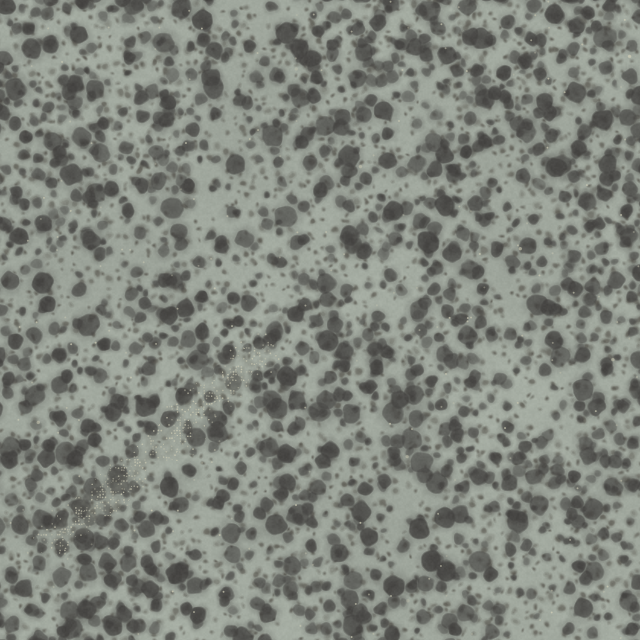
This texture is drawn by a WebGL 2 fragment shader. Its source:

```glsl
#version 300 es
precision highp float;
// Pale grey-green stone crowded with soft dark spots, pale specks and a scuffed streak.

uniform vec2 u_resolution;
out vec4 fragColor;

const vec3 GROUND = vec3(0.635, 0.665, 0.625);
const vec3 INK = vec3(0.265, 0.260, 0.252);
const vec3 FINE_INK = vec3(0.310, 0.295, 0.265);
const vec3 SCUFF = vec3(0.50, 0.51, 0.47);
const vec3 SPECK = vec3(0.80, 0.79, 0.70);

const float EDGE = 0.0026;          // softness of the spot borders
const float HALO = 0.17;            // strength of the shade around spots
const float WARP = 0.0050;          // raggedness of the spot outlines
const float GRAIN = 0.022;          // fine surface grain
const vec2 SCUFF_START = vec2(0.09, 0.16);
const vec2 SCUFF_END = vec2(0.40, 0.44);
const float SCUFF_WIDTH = 0.045;

vec3 hash3(vec2 cell, float seed) {
    uvec3 v = uvec3(ivec3(vec3(cell, seed)) + 4096) * 1664525u + 1013904223u;
    v.x += v.y * v.z; v.y += v.z * v.x; v.z += v.x * v.y;
    v ^= v >> 16u;
    v.x += v.y * v.z; v.y += v.z * v.x; v.z += v.x * v.y;
    return vec3(v >> 8u) / 16777216.0;
}

float noise(vec2 p, float seed) {
    vec2 i = floor(p), f = fract(p);
    f = f * f * (3.0 - 2.0 * f);
    float low = mix(hash3(i, seed).x, hash3(i + vec2(1, 0), seed).x, f.x);
    float high = mix(hash3(i + vec2(0, 1), seed).x, hash3(i + vec2(1, 1), seed).x, f.x);
    return mix(low, high, f.y);
}

// Share of light left after one layer of scattered round spots.
float spotLayer(vec2 p, float cells, vec2 radii, vec2 opacity, float fill, float clumping, float seed) {
    float soft = max(EDGE, 0.75 / u_resolution.y);
    float clear = 1.0;
    vec2 home = floor(p * cells);
    for (int y = -1; y <= 1; y++) {
        for (int x = -1; x <= 1; x++) {
            vec2 cell = home + vec2(x, y);
            vec3 place = hash3(cell, seed);
            vec3 look = hash3(cell, seed + 1.0);
            vec2 center = (cell + place.xy) / cells;
            float chance = fill + clumping * (noise(center * 11.0, 40.0) - 0.5);
            if (place.z > chance) continue;
            float radius = mix(radii.x, radii.y, look.x * look.x);
            float d = length(p - center);
            float body = 1.0 - smoothstep(radius - soft, radius + soft, d);
            float halo = HALO * (1.0 - smoothstep(radius * 0.9, radius * 1.9, d));
            float core = 0.88 + 0.12 * (1.0 - smoothstep(0.0, radius, d));
            clear *= 1.0 - max(body * core * mix(opacity.x, opacity.y, look.y), halo);
        }
    }
    return clear;
}

// Tiny bright points, one at most per cell.
float specks(vec2 p, float cells, float chance, float radius, float seed) {
    vec2 cell = floor(p * cells);
    vec3 place = hash3(cell, seed);
    float d = length(p - (cell + 0.3 + 0.4 * place.xy) / cells);
    float soft = 0.7 / u_resolution.y;
    float strength = 0.35 + 0.65 * hash3(cell, seed + 1.0).x;
    return step(place.z, chance) * strength * (1.0 - smoothstep(radius - soft, radius + soft, d));
}

// Ragged band around the scuffed line.
float scuffMask(vec2 p) {
    vec2 axis = SCUFF_END - SCUFF_START;
    float along = clamp(dot(p - SCUFF_START, axis) / dot(axis, axis), 0.0, 1.0);
    float d = length(p - SCUFF_START - axis * along);
    float ragged = 0.4 + 0.9 * noise(p * 38.0, 60.0);
    return 1.0 - smoothstep(0.0, SCUFF_WIDTH * ragged, d);
}

void main() {
    vec2 uv = gl_FragCoord.xy / u_resolution.y;
    vec2 ragged = vec2(noise(uv * 85.0, 50.0), noise(uv * 85.0, 51.0)) - 0.5;
    vec2 p = uv + WARP * ragged;

    // Ground with faint broad shading
    float shade = noise(uv * 5.0, 52.0) + 0.5 * noise(uv * 24.0, 53.0);
    vec3 color = GROUND * (0.955 + 0.055 * shade);

    // Spots, from small and brownish to large and dark
    float fine = spotLayer(p, 76.0, vec2(0.0025, 0.0052), vec2(0.30, 0.70), 0.50, 0.2, 1.0);
    float medium = spotLayer(p, 45.0, vec2(0.0055, 0.0105), vec2(0.50, 0.88), 0.54, 0.5, 11.0);
    float large = spotLayer(p, 27.0, vec2(0.0100, 0.0175), vec2(0.66, 0.95), 0.66, 0.9, 21.0);
    color = mix(FINE_INK, color, fine);
    color = mix(INK, color, medium * large);

    // Scuffed streak with its dust
    float scuff = scuffMask(uv);
    color = mix(color, SCUFF, 0.55 * scuff * noise(uv * 130.0, 54.0));
    float dust = specks(uv, 240.0, 0.42 * scuff, 0.0012, 31.0);

    // Sparse glints over the whole surface
    dust = max(dust, specks(uv, 150.0, 0.007, 0.0014, 33.0));
    dust = max(dust, specks(uv, 40.0, 0.006, 0.0026, 35.0));
    color = mix(color, SPECK, 0.8 * dust);

    float grain = noise(uv * 420.0, 55.0) + noise(uv * 210.0, 56.0) - 1.0;
    fragColor = vec4(color + GRAIN * grain, 1.0);
}
```
